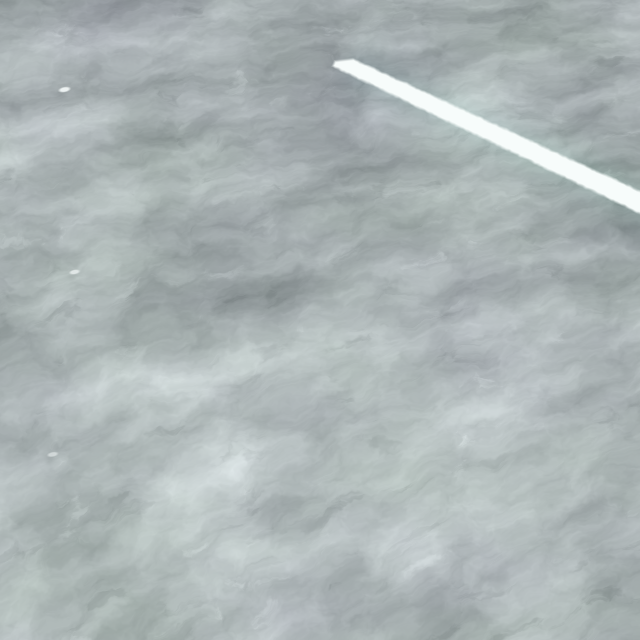
Write a WebGL 1 fragment shader that draws this texture.

```glsl
precision highp float;
uniform vec2 u_resolution;

float hash(vec2 p) {
  vec3 q = fract(p.xyx * vec3(0.1031, 0.1030, 0.0973));
  q += dot(q, q.yzx + 33.33);
  return fract((q.x + q.y) * q.z);
}

float cornerSlope(vec2 cell, vec2 offset) {
  float angle = 6.2832 * hash(cell + 91.0);
  return dot(vec2(cos(angle), sin(angle)), offset);
}

float gradientNoise(vec2 p) {
  vec2 i = floor(p), f = fract(p);
  vec2 w = f * f * f * (f * (f * 6.0 - 15.0) + 10.0);
  vec2 e = vec2(1.0, 0.0);
  float low = mix(cornerSlope(i, f), cornerSlope(i + e.xy, f - e.xy), w.x);
  float high = mix(cornerSlope(i + e.yx, f - e.yx), cornerSlope(i + e.xx, f - e.xx), w.x);
  return mix(low, high, w.y);
}

float fbm(vec2 p) {
  float sum = 0.0, amplitude = 1.0;
  for (int i = 0; i < 5; i++) {
    sum += amplitude * gradientNoise(p);
    p = mat2(1.96, 0.16, -0.24, 1.98) * p + 17.3;
    amplitude *= 0.57;
  }
  return sum;
}

// Stained concrete, streaked more steeply toward the bottom
vec3 concrete(vec2 uv) {
  vec2 p = vec2(uv.x, uv.y - mix(0.42, 0.1, uv.y) * uv.x);
  p += 0.035 * vec2(fbm(uv * 11.0 + 4.0), 0.6 * fbm(uv * 11.0 + 31.0));
  float stretch = mix(1.3, 2.1, uv.y);
  float blotches = fbm(p * vec2(4.6, 4.6 * stretch) + 7.0);
  float clouds = gradientNoise(p * vec2(2.0, 3.2) + 53.0);
  float mottle = fbm(p * vec2(17.0, 17.0 * stretch) + 23.0);
  float grain = gradientNoise(p * vec2(75.0, 125.0));
  float tone = mix(0.714, 0.648, smoothstep(0.0, 0.95, uv.y));
  tone += 0.135 * blotches + 0.085 * clouds + 0.036 * mottle + 0.014 * grain;

  // Small pale scuffs and dark stains, each in scattered patches
  float patches = smoothstep(-0.25, 0.35, gradientNoise(uv * 6.0 + 12.0));
  float scuffs = smoothstep(0.35, 0.75, fbm(p * vec2(13.0, 25.0) + 71.0));
  float stains = smoothstep(0.3, 0.65, fbm(p * vec2(9.0, 20.0) + 37.0));
  tone += 0.06 * scuffs * patches - 0.05 * stains * (1.0 - 0.6 * patches);

  float tint = fbm(uv * vec2(3.0, 5.0) + 40.0) - 0.3 * uv.y;
  return tone + vec3(-0.001, 0.036 + 0.014 * tint, 0.036 - 0.008 * tint);
}

void main() {
  vec2 uv = gl_FragCoord.xy / u_resolution;
  float soft = max(0.0026, 1.0 / u_resolution.y);
  vec3 color = concrete(uv);

  // Bright painted line with a faint green glow and a level cut at its left tip
  vec2 start = vec2(0.538, 0.901);
  vec2 along = normalize(vec2(0.462, -0.217));
  vec2 local = vec2(dot(uv - start, along), dot(uv - start, vec2(-along.y, along.x)));
  float halfWidth = mix(0.0112, 0.0152, clamp(local.x * 2.0, 0.0, 1.0));
  halfWidth += 0.0016 * gradientNoise(uv * 70.0) + 0.001 * gradientNoise(uv * 150.0);
  float cap = max(uv.y - 0.907 + 0.12 * (0.55 - uv.x), -local.x - 0.014);
  float lineDistance = max(abs(local.y) - halfWidth, cap);
  float glow = exp(-max(lineDistance, 0.0) * 40.0) * smoothstep(-0.03, 0.04, local.x);
  color += glow * vec3(-0.01, 0.02, 0.012);
  float paint = 1.0 - smoothstep(-soft, soft * 1.4, lineDistance);
  color = mix(color, vec3(0.97, 0.99, 0.985), paint);

  // Scattered bright flecks on the left, each with a dim shadow
  for (int i = 0; i < 3; i++) {
    float id = float(i);
    vec2 center = vec2(0.06 + 0.07 * hash(vec2(id, 3.0)), 0.29 + 0.285 * id);
    vec2 d = uv - center;
    d.y -= 0.15 * d.x;
    float size = 0.009 + 0.004 * hash(vec2(id, 8.0));
    float fleck = 1.0 - smoothstep(0.45, 1.1, length(d / vec2(size, size * 0.45)));
    vec2 below = d + vec2(0.004, 0.007);
    float shade = exp(-dot(below, below) * 14000.0);
    color = mix(color - 0.05 * shade, vec3(0.93, 0.95, 0.95), fleck * (0.6 + 0.2 * id));
  }

  gl_FragColor = vec4(clamp(color, 0.0, 1.0), 1.0);
}
```
